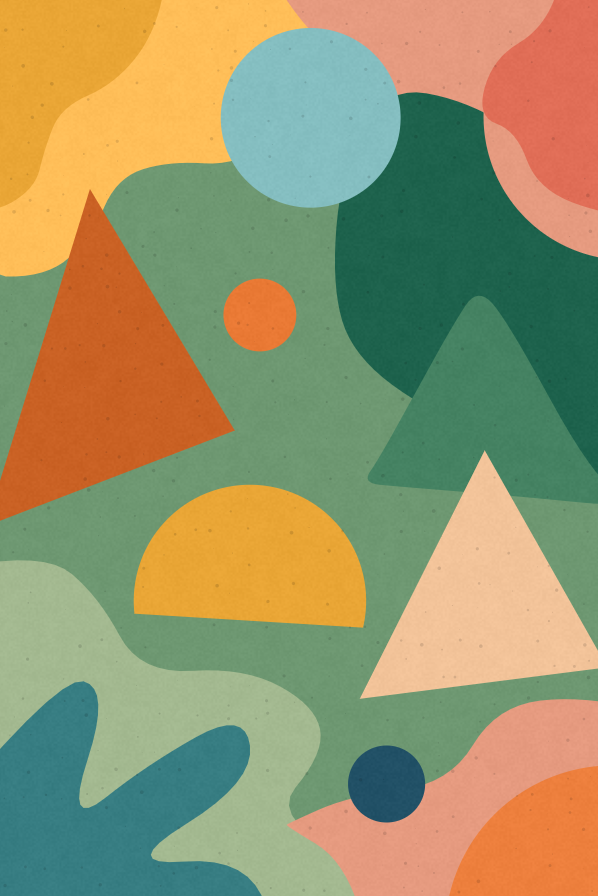
Give the GLSL for this background, as a WebGL 2 fragment shader.

```glsl
#version 300 es
precision highp float;
// Paper-cut abstract: flowing colour fields, triangles and discs with a light grain.
uniform vec2 u_resolution;
out vec4 fragColor;

float pixelSize;

float hash(vec2 p) {
  vec3 q = fract(p.xyx * vec3(0.1031, 0.103, 0.0973));
  q += dot(q, q.yzx + 33.33);
  return fract((q.x + q.y) * q.z);
}

float noise(vec2 p) {
  vec2 i = floor(p), f = fract(p);
  f = f * f * (3.0 - 2.0 * f);
  return mix(mix(hash(i), hash(i + vec2(1, 0)), f.x),
             mix(hash(i + vec2(0, 1)), hash(i + 1.0), f.x), f.y);
}

float disc(vec2 p, vec2 center, float radius) { return length(p - center) - radius; }

// Signed distance to the line from a to b
float edge(vec2 p, vec2 a, vec2 b) {
  vec2 e = normalize(b - a);
  return dot(p - a, vec2(e.y, -e.x));
}

float triangle(vec2 p, vec2 a, vec2 b, vec2 c) {
  return max(edge(p, a, b), max(edge(p, b, c), edge(p, c, a)));
}

// Signed distance to a closed quadratic B-spline
float blob(vec2 p, vec2 c[10]) {
  float d = 1e3, side = 1.0;
  vec2 a = 0.5 * (c[9] + c[0]);
  for (int i = 0; i < 10; i++) {
    vec2 start = a, end = 0.5 * (c[i] + c[(i + 1) % 10]);
    for (int k = 1; k <= 8; k++) {
      float t = float(k) / 8.0;
      vec2 b = mix(mix(start, c[i], t), mix(c[i], end, t), t);
      vec2 e = b - a, w = p - a;
      d = min(d, length(w - e * clamp(dot(w, e) / dot(e, e), 0.0, 1.0)));
      if ((a.y > p.y) != (b.y > p.y) && w.x < e.x * w.y / e.y) side = -side;
      a = b;
    }
  }
  return side * d;
}

void paint(inout vec3 art, vec3 ink, float d) {
  art = mix(art, ink, clamp(0.5 - d / pixelSize, 0.0, 1.0));
}

void main() {
  // Canvas units: 5.12 wide, 7.68 tall, y pointing down
  vec2 p = gl_FragCoord.xy / u_resolution * vec2(5.12, 7.68);
  p.y = 7.68 - p.y;
  pixelSize = 5.12 / u_resolution.x;

  vec3 gold = vec3(0.915, 0.65, 0.21), pink = vec3(0.90, 0.605, 0.50);
  vec3 art = vec3(0.43, 0.595, 0.445);

  // Upper fields
  paint(art, vec3(1.0, 0.745, 0.345), blob(p, vec2[10](
    vec2(-0.3, 2.36), vec2(0.4, 2.38), vec2(0.78, 2.04), vec2(1.0, 1.52), vec2(1.45, 1.38),
    vec2(2.05, 1.42), vec2(2.6, 1.0), vec2(3, 0.5), vec2(3, -1), vec2(-1, -1))));
  paint(art, gold, blob(p, vec2[10](
    vec2(1.45, -0.3), vec2(1.32, 0.3), vec2(0.98, 0.72), vec2(0.52, 0.92), vec2(0.38, 1.28),
    vec2(0.3, 1.62), vec2(-0.1, 1.85), vec2(-1, 1.8), vec2(-1, -1), vec2(1.4, -1))));
  paint(art, pink, disc(p, vec2(4.4, -1.3), 2.34));
  paint(art, vec3(0.115, 0.385, 0.30), blob(p, vec2[10](
    vec2(2.84, 2.45), vec2(3.02, 3.05), vec2(3.7, 3.55), vec2(4.8, 4.0), vec2(5.6, 4.3),
    vec2(6, 2), vec2(4.7, 1.3), vec2(4.0, 0.86), vec2(3.3, 0.74), vec2(2.92, 1.45))));
  paint(art, pink, disc(p, vec2(5.37, 1.0), 1.23));
  paint(art, vec3(0.88, 0.43, 0.34), blob(p, vec2[10](
    vec2(4.85, -0.3), vec2(4.66, 0.24), vec2(4.22, 0.5), vec2(4.08, 1.0), vec2(4.42, 1.12),
    vec2(4.6, 1.62), vec2(5.2, 1.85), vec2(6, 1.9), vec2(6, -1), vec2(5, -1))));

  // Discs and triangles
  paint(art, vec3(0.52, 0.745, 0.755), disc(p, vec2(2.66, 1.01), 0.77));
  paint(art, vec3(0.79, 0.38, 0.14),
    triangle(p, vec2(0.77, 1.62), vec2(2.01, 3.69), vec2(-0.12, 4.51)));
  paint(art, vec3(0.915, 0.475, 0.205), disc(p, vec2(2.225, 2.7), 0.312));
  paint(art, vec3(0.27, 0.51, 0.385), blob(p, vec2[10](
    vec2(3.24, 3.94), vec2(3.56, 3.36), vec2(3.88, 2.78), vec2(4.09, 2.46), vec2(4.34, 2.74),
    vec2(5.08, 4.1), vec2(5.5, 4.36), vec2(4.4, 4.25), vec2(3.4, 4.17), vec2(3.1, 4.14))));
  paint(art, vec3(0.95, 0.765, 0.60),
    triangle(p, vec2(4.15, 3.86), vec2(5.2, 5.72), vec2(3.08, 5.99)));
  paint(art, gold, max(disc(p, vec2(2.14, 5.15), 0.995),
    edge(p, vec2(3.11, 5.38), vec2(1.15, 5.26))));

  // Lower fields
  paint(art, vec3(0.64, 0.725, 0.565), blob(p, vec2[10](
    vec2(-1, 5), vec2(0.38, 4.72), vec2(0.85, 5.12), vec2(1.2, 5.78), vec2(2.1, 5.72),
    vec2(2.7, 6.05), vec2(2.78, 6.45), vec2(2.28, 7.05), vec2(4, 7.8), vec2(-2, 10))));
  paint(art, vec3(0.215, 0.49, 0.51), blob(p, vec2[10](
    vec2(-2, 8.85), vec2(0.48, 5.78), vec2(0.95, 5.9), vec2(0.55, 7.12), vec2(1.25, 6.56),
    vec2(2.1, 6.08), vec2(2.18, 6.7), vec2(1.0, 7.43), vec2(2.15, 7.34), vec2(2.4, 8.2))));
  paint(art, pink, blob(p, vec2[10](
    vec2(2.46, 7.06), vec2(3.0, 6.82), vec2(3.85, 6.72), vec2(4.25, 6.05), vec2(5, 5.96),
    vec2(6, 6.2), vec2(7, 9), vec2(3.2, 8.2), vec2(2.95, 7.38), vec2(2.45, 7.08))));
  paint(art, vec3(0.93, 0.50, 0.24), disc(p, vec2(5.25, 8.0), 1.44));
  paint(art, vec3(0.13, 0.315, 0.40), disc(p, vec2(3.31, 6.72), 0.33));

  // Paper grain and scattered specks
  art += 0.025 * (noise(p * 60.0) - 0.5) + 0.012 * (noise(p * 9.0) - 0.5);
  vec2 cell = floor(p / 0.16);
  vec2 spot = (cell + 0.2 + 0.6 * vec2(hash(cell + 7.0), hash(cell + 31.0))) * 0.16;
  float size = 0.016 * hash(cell + 53.0);
  float speck = step(0.65, hash(cell)) * clamp(0.5 - disc(p, spot, size) / pixelSize, 0.0, 1.0);
  fragColor = vec4(art * (1.0 - 0.12 * speck), 1.0);
}
```
